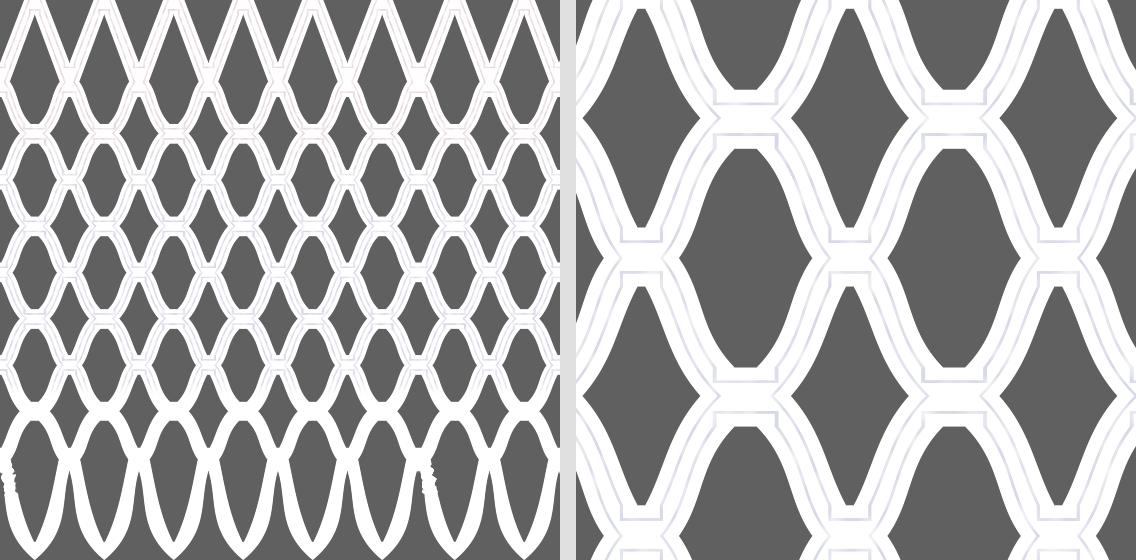
Left: the whole. Right: its middle third, enlarged.
Write a Shadertoy shader that draws this pattern.

```glsl
// Pale lattice of wavy strands over grey: eight columns of wide and slim cells.
// Each cell is a mirrored cubic width profile; the strands are what lies between.
// Straight spikes close the top, round loops the bottom; a seam recurs every six columns.

const float SPAN = 768.0;      // design units across the canvas
const float PITCH = 95.3;      // column spacing
const float ROW = 127.0;       // row spacing
const float TILE = 576.0;      // six columns plus a narrow seam

// Cubic half-width profiles, in powers of (u - 0.5), u = 0 at the widest level
const vec4 WIDE = vec4(19.5, -17.0, -7.0, -34.0);
const vec4 SLIM = vec4(12.2, -20.0, 8.6, -21.0);
const vec4 SPIKE = vec4(17.1, -34.2, 0.0, 0.0);
const vec4 LOOP = vec4(21.0, -28.0, -16.0, -16.0);
const vec4 FLARE = vec4(10.0, -25.0, 55.0, -90.0);

const vec3 GREY = vec3(0.376);
const vec3 WHITE = vec3(1.0);
const vec3 PINK_LINE = vec3(0.90, 0.84, 0.86);
const vec3 BLUE_LINE = vec3(0.84, 0.85, 0.90);

vec2 gradientAt(vec2 cell) {
    vec3 h = fract(vec3(cell.xyx) * vec3(0.1031, 0.1030, 0.0973));
    h += dot(h, h.yzx + 33.33);
    float angle = 6.2832 * fract((h.x + h.y) * h.z);
    return vec2(cos(angle), sin(angle));
}

float gradientNoise(vec2 p) {
    vec2 i = floor(p), f = p - i;
    vec2 w = f * f * f * (f * (f * 6.0 - 15.0) + 10.0);
    vec2 e = vec2(1.0, 0.0);
    float low = mix(dot(gradientAt(i), f), dot(gradientAt(i + e), f - e), w.x);
    float high = mix(dot(gradientAt(i + e.yx), f - e.yx),
                     dot(gradientAt(i + e.xx), f - e.xx), w.x);
    return mix(low, high, w.y);
}

// Approximate signed distance to a cell mirrored about both of its axes
float cellDistance(float dx, float dy, float halfHeight, vec4 c) {
    float t = abs(dy);
    float d = min(t / halfHeight, 1.0) - 0.5;
    float halfWidth = c.x + d * (c.y + d * (c.z + d * c.w));
    float slope = (c.y + d * (2.0 * c.z + 3.0 * d * c.w)) / halfHeight;
    return max((abs(dx) - halfWidth) * inversesqrt(1.0 + slope * slope), t - halfHeight);
}

// Cell whose upper and lower halves have their own height and profile
float splitCell(float dx, float dy, float upper, vec4 above, float lower, vec4 below) {
    return dy < 0.0 ? cellDistance(dx, dy, upper, above)
                    : cellDistance(dx, dy, lower, below);
}

// Offset from the nearest of a run of evenly spaced rows
float rowOffset(float y, float first, float last) {
    float row = clamp(round((y - first) / ROW), 0.0, last);
    return y - first - ROW * row;
}

// Distance to the nearest cell; y runs downwards
float latticeDistance(float x, float y) {
    float a = abs(mod(x, PITCH) - 0.5 * PITCH);   // from wide-cell axis
    float b = 0.5 * PITCH - a;                    // from slim-cell axis

    // Regular rows
    float d = cellDistance(a, rowOffset(y, 247.0, 2.0), 50.0, WIDE);
    d = min(d, cellDistance(b, rowOffset(y, 183.0, 3.0), 50.0, SLIM));

    // Top spikes and the wedges between them
    d = min(d, splitCell(a, y - 112.0, 92.0, SPIKE, 58.0, WIDE * 1.12));
    d = min(d, cellDistance(b, y, 86.0, SPIKE * 0.965));

    // Bottom loops and the flared gaps between them
    d = min(d, splitCell(a, y - 630.0, 53.0, WIDE * 1.08, 113.0, LOOP));
    return min(d, cellDistance(b, y - SPAN, 122.0, FLARE));
}

// Ragged patch on the strand just right of each seam
float wearMask(float x, float y) {
    float across = smoothstep(0.0, 4.0, x) * (1.0 - smoothstep(22.0, 32.0, x));
    return across * smoothstep(634.0, 642.0, y) * (1.0 - smoothstep(672.0, 684.0, y));
}

void mainImage(out vec4 fragColor, in vec2 fragCoord) {
    float pixel = SPAN / iResolution.y;
    vec2 p = fragCoord * pixel;
    p.y = SPAN - p.y;

    // Fold into one tile, holding the last axis across the seam
    float x = mod(p.x, TILE);
    float ragged = 6.0 * gradientNoise(p / 6.0) * wearMask(x, p.y);
    float d = latticeDistance(min(x, 6.0 * PITCH) + ragged, p.y);

    // Faint broken contour lines inside the strands
    float contour = 1.0 - smoothstep(0.0, pixel, abs(d - 6.5) - 0.4);
    contour *= 1.0 - smoothstep(520.0, 545.0, p.y);
    contour *= clamp(0.75 + 0.8 * gradientNoise(p / 9.0), 0.0, 1.0);
    vec3 lineColor = mix(PINK_LINE, BLUE_LINE, smoothstep(120.0, 330.0, p.y));

    vec3 strand = mix(WHITE, lineColor, contour);
    float cover = smoothstep(-0.6 * pixel, 0.6 * pixel, d);
    fragColor = vec4(mix(GREY, strand, cover), 1.0);
}
```
